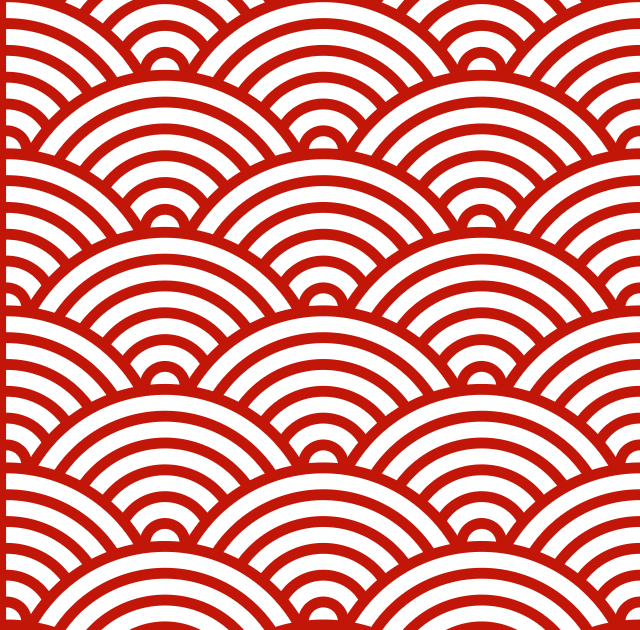
Reproduce this pattern procedurally as a Shadertoy shader.

```glsl
// Overlapping wave scales: rows of concentric arches, every second row shifted
// by half a scale. Rows are painted back to front, each arch being a disc with
// evenly spaced rings. Lengths are fractions of the canvas width.

#define SCALE_WIDTH   0.4948
#define ROW_STEP      0.1227
#define DISC_RADIUS   0.2493
#define RING_PITCH    0.0419
#define LINE_WIDTH    0.0170
#define FIRST_CENTRE  0.5052
#define FIRST_TOP     0.2318
#define LEFT_MARGIN   0.0095
#define RED           vec3(0.76, 0.09, 0.03)
#define WHITE         vec3(1.0)

// Coverage of a shape from its signed distance (negative inside).
float coverage(float dist, float pixel) {
    return clamp(0.5 - dist / pixel, 0.0, 1.0);
}

// Centred repeat: offset from the nearest multiple of the period.
float repeatOffset(float x, float period) {
    return mod(x + 0.5 * period, period) - 0.5 * period;
}

// Ring colour at a given depth inside the disc; the outer rim stays solid.
vec3 ringColour(float depth, float pixel) {
    float halfLine = 0.5 * LINE_WIDTH;
    float inner = max(depth, halfLine);
    float line = abs(repeatOffset(inner - halfLine, RING_PITCH)) - halfLine;
    return mix(WHITE, RED, coverage(line, pixel));
}

void mainImage(out vec4 fragColor, in vec2 fragCoord) {
    float pixel = 1.0 / iResolution.x;
    // Measure downward from the top edge.
    vec2 pos = vec2(fragCoord.x, iResolution.y - fragCoord.y) * pixel;
    float frontRow = floor((pos.y - FIRST_TOP) / ROW_STEP);

    // Paint the rows that can reach this point, back to front.
    vec3 colour = RED;
    for (int i = -3; i <= 1; i++) {
        float row = frontRow + float(i);
        float centreX = FIRST_CENTRE + 0.5 * SCALE_WIDTH * mod(row, 2.0);
        float centreY = FIRST_TOP + row * ROW_STEP + DISC_RADIUS;
        vec2 local = vec2(repeatOffset(pos.x - centreX, SCALE_WIDTH), pos.y - centreY);
        float depth = DISC_RADIUS - length(local);
        colour = mix(colour, ringColour(depth, pixel), coverage(-depth, pixel));
    }

    // Solid strip along the left edge.
    colour = mix(colour, RED, coverage(pos.x - LEFT_MARGIN, pixel));
    fragColor = vec4(colour, 1.0);
}
```
